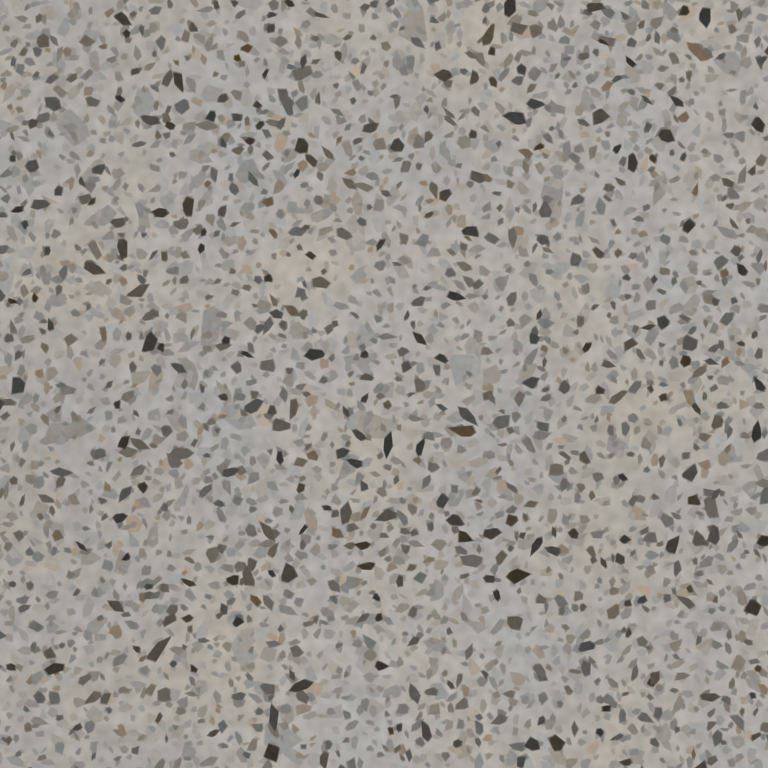
Give the GLSL for this texture, as a Shadertoy shader.

```glsl
// Fine-grained terrazzo: a pale, softly mottled cement filled with stone chips.
// Each chip is a rounded, stretched random polygon in a jittered grid cell;
// layers run from large faint chips up to sparse, nearly black ones.

vec3 hash3(ivec3 cell) {
    uvec3 v = uvec3(cell) * 1664525u + 1013904223u;
    v.x += v.y * v.z; v.y += v.z * v.x; v.z += v.x * v.y;
    v ^= v >> 16u;
    v.x += v.y * v.z; v.y += v.z * v.x; v.z += v.x * v.y;
    return vec3(v & 0xffffu) / 65535.0;
}

float cornerSlope(ivec2 corner, vec2 offset) {
    float angle = 6.2832 * hash3(ivec3(corner, 91)).x;
    return dot(vec2(cos(angle), sin(angle)), offset);
}

float gradientNoise(vec2 p) {
    ivec2 i = ivec2(floor(p));
    vec2 f = fract(p);
    vec2 u = f * f * f * (f * (f * 6.0 - 15.0) + 10.0);
    float low = mix(cornerSlope(i, f),
                    cornerSlope(i + ivec2(1, 0), f - vec2(1, 0)), u.x);
    float high = mix(cornerSlope(i + ivec2(0, 1), f - vec2(0, 1)),
                     cornerSlope(i + ivec2(1, 1), f - vec2(1, 1)), u.x);
    return mix(low, high, u.y);
}

float smoothMax(float a, float b, float k) {
    float h = max(k - abs(a - b), 0.0) / k;
    return max(a, b) + 0.25 * h * h * k;
}

// Distance to a convex chip bounded by six randomly placed sides
float chipDistance(vec2 p, float radius, float stretch, ivec3 id) {
    p *= vec2(1.0 / stretch, stretch);
    float d = -radius;
    for (int i = 0; i < 6; i++) {
        vec3 side = hash3(id + ivec3(0, 0, 100 + i));
        float angle = 1.0472 * (float(i) + 0.9 * side.x);
        float reach = radius * mix(0.65, 1.1, side.y);
        d = smoothMax(d, dot(p, vec2(cos(angle), sin(angle))) - reach, 0.15 * radius);
    }
    return d;
}

// Lays one grid of chips over the colour; tones go from x (dark) to y (light)
vec3 scatterChips(vec3 color, vec2 p, float cells, float presence,
                  float radius, vec2 tones, int layer) {
    vec2 g = p * cells;
    ivec2 home = ivec2(floor(g));
    float softness = cells * max(0.0017, 0.8 / iResolution.y);
    float grain = gradientNoise(p * 130.0);

    for (int y = -1; y <= 1; y++)
    for (int x = -1; x <= 1; x++) {
        ivec3 id = ivec3(home + ivec2(x, y), layer * 200);
        vec3 place = hash3(id);
        if (place.z > presence) continue;
        vec3 shape = hash3(id + ivec3(0, 0, 1));
        vec3 stone = hash3(id + ivec3(0, 0, 2));

        vec2 q = g - vec2(id.xy) - mix(vec2(0.1), vec2(0.9), place.xy);
        float turn = 3.1416 * shape.x;
        q = mat2(cos(turn), -sin(turn), sin(turn), cos(turn)) * q;
        float size = radius * mix(0.65, 1.5, shape.y * shape.y);
        float d = chipDistance(q, size, mix(1.0, 1.5, shape.z), id);

        // Mostly neutral stone, with a few brown pieces
        float warmth = 0.03 * (stone.y - 0.5) + 0.035 * step(0.93, stone.z);
        vec3 chip = vec3(mix(tones.x, tones.y, stone.x) + 0.03 * grain);
        chip += vec3(0.012, 0.0, -0.022) + warmth * vec3(1.0, 0.0, -1.0);
        color = mix(color, chip, 1.0 - smoothstep(-softness, softness, d));
    }
    return color;
}

void mainImage(out vec4 fragColor, in vec2 fragCoord) {
    vec2 p = fragCoord / iResolution.y;

    // Cement with fine mottling and faint warm and cool stains
    float mottle = 0.05 * gradientNoise(p * 75.0) + 0.05 * gradientNoise(p * 32.0 + 7.3);
    float stain = gradientNoise(p * 6.0 + 3.7);
    vec3 color = vec3(0.658 + mottle) + vec3(0.015, 0.0, -0.024);
    color += 0.025 * stain * vec3(1.0, 0.2, -1.0);

    // Faint chips first, darker ones on top
    color = scatterChips(color, p, 17.0, 0.12, 0.28, vec2(0.54, 0.63), 1);
    color = scatterChips(color, p, 36.0, 0.70, 0.30, vec2(0.55, 0.66), 2);
    color = scatterChips(color, p, 56.0, 0.75, 0.28, vec2(0.48, 0.62), 3);
    color = scatterChips(color, p, 47.0, 0.62, 0.27, vec2(0.35, 0.55), 4);
    color = scatterChips(color, p, 35.0, 0.30, 0.26, vec2(0.19, 0.40), 5);

    // Broad, uneven light, dimmer toward the left edge
    float light = 0.985 + 0.025 * smoothstep(0.0, 0.5, p.x) + 0.03 * gradientNoise(p * 2.0);
    fragColor = vec4(color * light, 1.0);
}
```
